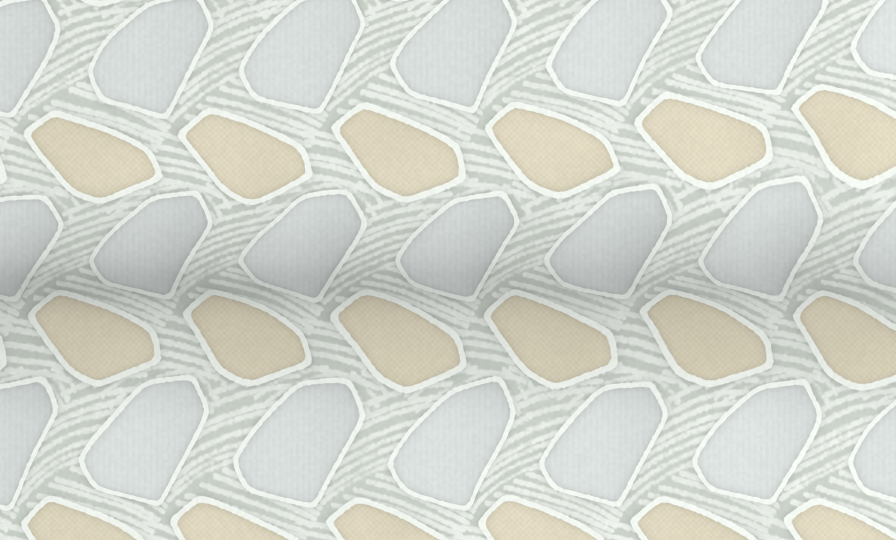
Reproduce this texture procedurally as a WebGL 1 fragment shader.

```glsl
precision highp float;
uniform vec2 u_resolution;

// Folded cut-out lace: pale panels and beige windows alternate in leaning rows,
// joined by fans of raised cords. Panels are rounded half-plane intersections,
// cords are ruled bands of arched segments; a soft crease crosses the middle row.

const float SHEET_WIDTH = 768.0;             // sheet units across the canvas
const vec2 PERIOD = vec2(131.0, 170.0);
const vec2 FIRST_NODE = vec2(18.0, 105.0);
const vec2 CELL_MIN = vec2(-122.0, -126.0);  // upper left reach of one motif
const vec3 CORD = vec3(0.93, 0.95, 0.925);
const vec3 MESH = vec3(0.79, 0.82, 0.785);
const vec3 PANEL = vec3(0.855, 0.878, 0.87);
const vec3 BEIGE = vec3(0.87, 0.84, 0.745);

float hash(vec2 p) {
  vec3 q = fract(p.xyx * 0.1031);
  q += dot(q, q.yzx + 33.33);
  return fract((q.x + q.y) * q.z);
}

float noise(vec2 p) {
  vec2 i = floor(p), f = fract(p);
  f = f * f * (3.0 - 2.0 * f);
  return mix(mix(hash(i), hash(i + vec2(1, 0)), f.x),
             mix(hash(i + vec2(0, 1)), hash(i + vec2(1, 1)), f.x), f.y);
}

// Exponential weight of the half plane outside edge a-b
float side(vec2 p, vec2 a, vec2 b) {
  vec2 e = normalize(b - a);
  return exp(0.4 * clamp(dot(p - a, vec2(e.y, -e.x)), -100.0, 100.0));
}

// Signed distance to a convex seven-sided cell with soft corners
float cell(vec2 p, vec2 a, vec2 b, vec2 c, vec2 d, vec2 e, vec2 f, vec2 g) {
  float sum = side(p, a, b) + side(p, b, c) + side(p, c, d) + side(p, d, e)
            + side(p, e, f) + side(p, f, g) + side(p, g, a);
  return log(sum) / 0.4;
}

// Distance to a segment arched upwards
float arch(vec2 p, vec2 a, vec2 b, float bend) {
  vec2 d = b - a;
  float h = clamp(dot(p - a, d) / dot(d, d), 0.0, 1.0);
  vec2 q = p - a - d * h;
  return length(q + vec2(0.0, bend * 4.0 * h * (1.0 - h)));
}

// Distance to cords ruled from line a0-a1 to line b0-b1
float band(vec2 p, vec2 a0, vec2 a1, vec2 b0, vec2 b1, float count, float bend, vec2 seed) {
  float d = 1e3;
  for (int i = 0; i < 8; i++) {
    float n = float(i);
    if (n >= count) break;
    float t = (n + 0.5 * hash(seed + n * 7.3) - 0.25) / (count - 1.0);
    d = min(d, arch(p, mix(a0, a1, t), mix(b0, b1, t), bend));
  }
  return d;
}

// All cord fans around one node
float cords(vec2 q, vec2 id) {
  float d = band(q, vec2(2, -6), vec2(36, -92), vec2(60, -42), vec2(108, -108), 8.0, 4.0, id);
  d = min(d, band(q, vec2(-72, -40), vec2(-118, -6), vec2(0, -2), vec2(-14, 24), 6.0, 3.0, id + 11.0));
  d = min(d, band(q, vec2(-18, 12), vec2(-10, 52), vec2(10, 18), vec2(40, 64), 5.0, 1.0, id + 23.0));
  d = min(d, band(q, vec2(-46, -80), vec2(-65, -99), vec2(21, -108), vec2(-11, -121), 4.0, 6.0, id + 37.0));
  return min(d, band(q, vec2(14, 60), vec2(30, 56), vec2(36, 90), vec2(48, 72), 3.0, 3.0, id + 41.0));
}

// Uneven row spacing, sheet tilt and hand-made wobble
vec2 drape(vec2 p) {
  float across = p.x / SHEET_WIDTH;
  vec2 w = p;
  w.x += 6.0 * smoothstep(300.0, 430.0, p.y);
  w.y += 15.0 * smoothstep(165.0, 255.0, p.y) - 8.0 * smoothstep(260.0, 430.0, p.y);
  w.y += 26.0 * across * across * (1.0 - smoothstep(110.0, 240.0, p.y));
  return w + 7.0 * (vec2(noise(p / 55.0), noise(p / 55.0 + 31.0)) - 0.5);
}

float cover(float d, float aa) { return 1.0 - smoothstep(-aa, aa, d); }

void main() {
  float unit = SHEET_WIDTH / u_resolution.x;
  vec2 p = vec2(gl_FragCoord.x, u_resolution.y - gl_FragCoord.y) * unit;
  vec2 w = drape(p) - FIRST_NODE;
  float aa = 0.8 * unit;

  // Nearest panel, window and cord among overlapping motifs
  vec2 base = floor((w - CELL_MIN) / PERIOD), panelPos = vec2(0.0), panelId = vec2(0.0);
  float panel = 1e3, window = 1e3, cord = 1e3;
  for (int j = 0; j < 2; j++) for (int i = 0; i < 2; i++) {
    vec2 id = base - vec2(i, j), q = w - id * PERIOD;
    float d = cell(q, vec2(-5, -3), vec2(-60, -18), vec2(-74, -42), vec2(-61, -66),
                   vec2(-21, -103), vec2(20, -107), vec2(34, -80));
    if (d < panel) { panel = d; panelPos = q; panelId = id; }
    window = min(window, cell(q, vec2(6, 10), vec2(31, -11), vec2(72, 3), vec2(112, 26),
                              vec2(119, 50), vec2(67, 70), vec2(41, 59)));
    cord = min(cord, cords(q, id + 50.0));
  }

  // Fabrics: fuzzy cords over mesh, ribbed panels, woven beige
  float fuzz = noise(p / 2.6), patch = noise(p / 38.0);
  float crease = smoothstep(150.0, 240.0, p.y) * (1.0 - smoothstep(265.0, 375.0, p.y));
  float rib = sin(p.x * 1.25), weave = rib * sin(p.y * 1.25);
  vec3 col = mix(MESH, CORD, cover(cord - 1.9 - 1.1 * fuzz, aa + 0.5) * (0.72 + 0.28 * patch));
  vec3 cloth = PANEL + 0.007 * rib + 0.02 * (hash(panelId + 90.0) - 0.5);
  cloth -= (0.025 + 0.05 * crease) * smoothstep(-35.0, 30.0, panelPos.x);
  col = mix(col, cloth, cover(panel, aa));
  col = mix(col, BEIGE + 0.014 * weave + 0.03 * (patch - 0.5), cover(window, aa));

  // Raised rims with a faint shadow inside the openings
  float rim = min(abs(panel), abs(window) - 0.5);
  col *= 1.0 - 0.09 * exp(-max(rim - 2.0, 0.0) * 0.4);
  col = mix(col, CORD + 0.02, cover(rim - 1.7 - 0.6 * fuzz, aa));

  // Crease shadow and light falling from the right
  float across = p.x / SHEET_WIDTH, fold = (p.y - 246.0) / 20.0;
  float light = 1.0 - 0.1 * crease - 0.11 * exp(-fold * fold) * (1.0 - 0.6 * across);
  light *= 0.985 + 0.035 * across + 0.03 * (fuzz - 0.5);
  gl_FragColor = vec4(clamp(col * light, 0.0, 1.0), 1.0);
}
```
